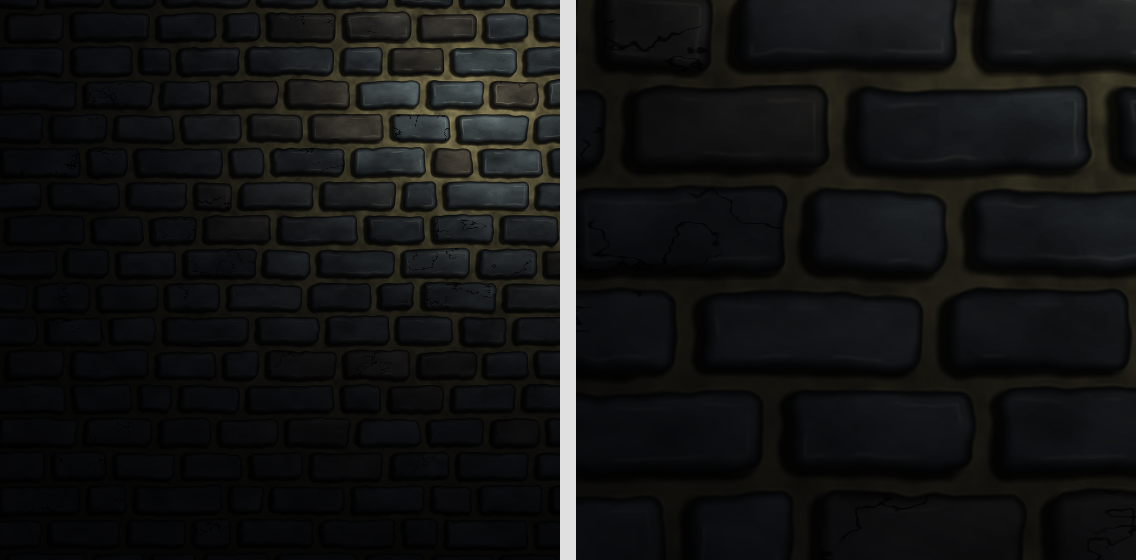
Left: the whole. Right: its middle third, enlarged.
Give the GLSL for this texture, as a three.js fragment shader.

```glsl
// Dark, uneven brick wall lit by a warm lamp at the upper right.
// Rows with jittered joints form rounded boxes; noise adds worn edges,
// painted facets and cracks, and the lamp falls off with distance.
varying vec2 vUv;

const float ROW_HEIGHT = 0.0603;
const float BRICK_PITCH = 0.122;

float hash(vec2 p) {
  vec3 q = fract(vec3(p.xyx) * 0.1031);
  q += dot(q, q.yzx + 33.33);
  return fract((q.x + q.y) * q.z);
}

float noise(vec2 p) {
  vec2 i = floor(p), f = fract(p);
  f = f * f * (3.0 - 2.0 * f);
  return mix(mix(hash(i), hash(i + vec2(1.0, 0.0)), f.x),
             mix(hash(i + vec2(0.0, 1.0)), hash(i + 1.0), f.x), f.y);
}

float fbm(vec2 p) {
  float sum = 0.0, gain = 0.53;
  for (int i = 0; i < 4; i++) {
    sum += gain * noise(p);
    p = p * 2.03 + 17.1;
    gain *= 0.5;
  }
  return sum;
}

// Position of the joint left of brick k, in canvas units
float joint(float k, float row) {
  float shift = 0.5 * mod(row, 2.0) + 0.32 * hash(vec2(row, 71.0));
  return (k + shift + 0.46 * (hash(vec2(k + 40.0, row + 5.0)) - 0.5)) * BRICK_PITCH;
}

float roundedBox(vec2 p, vec2 halfSize, float radius) {
  vec2 q = abs(p) - halfSize + radius;
  return length(max(q, 0.0)) + min(max(q.x, q.y), 0.0) - radius;
}

void main() {
  // Wobbly wall coordinates
  vec2 p = vUv;
  p += 0.006 * (vec2(noise(vUv * 19.0), noise(vUv * 17.0 + 50.0)) - 0.5);
  p += 0.003 * (vec2(noise(vUv * 75.0 + 9.0), noise(vUv * 75.0 + 90.0)) - 0.5);

  // Find the row and the brick; the rows recur every ten courses
  float v = (0.982 - p.y) / ROW_HEIGHT;
  float row = mod(floor(v), 10.0);
  float k = floor(p.x / BRICK_PITCH - joint(0.0, row) / BRICK_PITCH);
  if (p.x < joint(k, row)) k -= 1.0;
  if (p.x > joint(k + 1.0, row)) k += 1.0;
  float left = joint(k, row), right = joint(k + 1.0, row);
  vec2 id = vec2(k + 30.0, row);
  float seed = hash(id + 11.0);

  // Brick shape
  vec2 local = vec2(p.x - 0.5 * (left + right), (0.5 - fract(v)) * ROW_HEIGHT);
  vec2 halfSize = vec2(0.5 * (right - left) - 0.0075, 0.0252 - 0.002 * hash(id + 3.0));
  float d = roundedBox(local, halfSize, 0.010);
  float face = smoothstep(0.0014, -0.0014, d);
  float shadow = smoothstep(0.004, -0.001,
    roundedBox(local + vec2(0.004, 0.0025), halfSize, 0.010));

  // Lamp falloff
  float r = length((vUv - vec2(0.845, 0.805)) * vec2(0.95, 1.08));
  float light = exp(-4.8 * r * r / (r + 0.12));
  float ambient = 0.75 + 0.35 * vUv.y;

  // Mortar, shaded at the lower left of each brick
  float grit = fbm(vUv * 60.0);
  vec3 mortar = vec3(0.53, 0.49, 0.33) * light * (0.45 + 0.85 * grit);
  mortar += vec3(0.018, 0.018, 0.017) * ambient;
  mortar *= 1.0 - 0.8 * shadow;

  // Brick face with stepped facets and a slanted sheen
  float facets = fbm(vUv * vec2(24.0, 38.0) + seed * 60.0);
  facets = mix(facets, floor(facets * 9.0 + 0.5) / 9.0, 0.65);
  vec2 side = local / halfSize;
  float sheen = 0.78 + 0.14 * side.y + 0.12 * side.x;
  vec3 stone = mix(vec3(0.30, 0.34, 0.335), vec3(0.35, 0.32, 0.25),
                   smoothstep(0.80, 0.90, seed));
  vec3 brick = stone * light * sheen * (0.5 + 0.95 * facets);
  brick *= 0.8 + 0.4 * hash(id + 27.0);
  brick += vec3(0.026, 0.028, 0.039) * ambient * (0.65 + 0.7 * facets);

  // Dark rounded rim, heavier on the lower left
  float rimWidth = 0.008 - 0.0025 * clamp(side.x + side.y, -1.0, 1.0);
  brick *= mix(0.22, 1.0, smoothstep(0.0, -rimWidth, d));

  // Cracks and chips on some bricks
  float vein = abs(fbm(vUv * vec2(27.0, 48.0) + seed * 90.0) - 0.5);
  float damaged = step(0.70, hash(id + 57.0));
  float crack = smoothstep(0.022, 0.004, vein) * smoothstep(0.43, 0.58, noise(vUv * 42.0));
  brick *= 1.0 - 0.75 * damaged * crack;

  // Broken warm glints along the inner edge and the top and right outline
  float patches = smoothstep(0.48, 0.75, noise(vUv * 55.0 + 20.0));
  float inner = smoothstep(0.002, 0.0, abs(d + 0.0085)) * patches;
  float outer = smoothstep(0.002, 0.0, abs(d - 0.0005));
  outer *= smoothstep(0.65, 0.95, max(side.x, side.y)) * (0.3 + 0.7 * patches);
  vec3 color = mix(mortar, brick, face);
  color += vec3(0.42, 0.42, 0.30) * light * 0.32 * inner * face;
  color += vec3(0.40, 0.37, 0.24) * outer * (0.22 * light + 0.06 * sqrt(light));

  gl_FragColor = vec4(color, 1.0);
}
```
